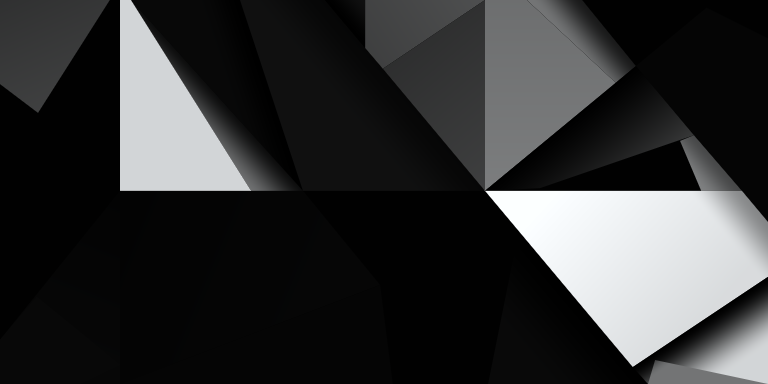
Reproduce this background procedurally as a Shadertoy shader.

```glsl
// Folded monochrome panels: black, grey and white facets with soft crease shadows.
#define BLACK 0.004
#define CHARCOAL 0.063
#define SLATE 0.215
#define STEEL 0.455
#define SILVER 0.835
#define WHITE 1.0
#define TINT vec3(0.988, 1.0, 1.008)
#define HORIZON 0.503

// Signed distance to the line a-b, positive on its left side.
float edge(vec2 p, vec2 a, vec2 b) {
    vec2 e = b - a;
    float len = length(e);
    return len < 1e-4 ? -1.0 : dot(p - a, vec2(-e.y, e.x)) / len;
}

// Progress from a to b, limited to 0..1.
float ramp(vec2 p, vec2 a, vec2 b) {
    vec2 e = b - a;
    return clamp(dot(p - a, e) / dot(e, e), 0.0, 1.0);
}

// Paints a convex quad with clockwise corners; a repeated corner gives a triangle.
void facet(inout float tone, vec2 p, vec2 a, vec2 b, vec2 c, vec2 d, float shade) {
    float dist = max(max(edge(p, a, b), edge(p, b, c)),
                     max(edge(p, c, d), edge(p, d, a)));
    tone = mix(tone, shade, clamp(0.5 - dist * iResolution.y, 0.0, 1.0));
}

void mainImage(out vec4 fragColor, in vec2 fragCoord) {
    // Canvas heights, stretched to a two by one field.
    vec2 p = fragCoord / iResolution.xy * vec2(2.0, 1.0);

    // Corners shared by several facets.
    vec2 hinge = vec2(1.263, HORIZON);
    vec2 ridgeTop = vec2(0.846, 1.0), ridgeEnd = vec2(1.6875, 0.0);
    vec2 ridgeMid = vec2(0.997, 0.821);
    vec2 creaseTop = vec2(1.516, 1.0), creaseEnd = vec2(2.0, 0.422);
    vec2 creaseMid = vec2(1.656, 0.828), creaseLow = vec2(1.807, 0.648);
    vec2 sailTop = vec2(0.341, 1.0), sailEnd = vec2(0.789, HORIZON);
    vec2 sailLow = vec2(0.654, HORIZON), sailBase = vec2(0.3125, HORIZON);
    vec2 lipLeft = vec2(1.648, 0.044), lipRight = vec2(2.0, 0.279);
    vec2 peakTop = vec2(1.263, 1.0), peakRight = vec2(1.604, 0.784);

    // Depths measured away from the creases.
    float ridge = edge(p, ridgeTop, ridgeEnd);
    float crease = -edge(p, creaseTop, creaseEnd);
    float sail = -edge(p, sailTop, sailEnd);
    float lip = -edge(p, lipLeft, lipRight);
    float roof = -edge(p, hinge, creaseMid);

    float tone = BLACK;

    // Faint facets in the dark lower half and the right corner.
    facet(tone, p, vec2(0.0, 0.115), sailBase, vec2(0.3125, 0.0), vec2(0.0),
          mix(0.012, 0.027, ramp(p, sailBase, vec2(0.15, 0.1))));
    facet(tone, p, vec2(0.0, 0.115), vec2(0.096, 0.227), vec2(0.3125, 0.05),
          vec2(0.0, -0.1), 0.033);
    facet(tone, p, sailBase, sailEnd, vec2(0.99, 0.258), vec2(0.3125, 0.0),
          mix(0.012, 0.022, ramp(p, sailBase, vec2(0.8, 0.3))));
    facet(tone, p, vec2(0.3125, 0.0), vec2(0.99, 0.258), vec2(1.023, 0.0),
          vec2(1.023, 0.0), 0.018);
    facet(tone, p, vec2(1.271, 0.0), vec2(1.341, 0.349), vec2(1.394, 0.349), ridgeEnd,
          0.035 * smoothstep(0.0, 0.2, -ridge));
    facet(tone, p, creaseMid, vec2(1.84, 0.98), vec2(2.0, 0.9), creaseEnd, 0.02);

    // Dark upper panels.
    facet(tone, p, sailTop, vec2(0.625, 1.0), sailEnd, sailEnd,
          0.03 * smoothstep(0.0, 0.1, -edge(p, vec2(0.625, 1.0), sailEnd)));
    facet(tone, p, vec2(0.625, 1.0), ridgeTop, hinge, sailEnd,
          mix(0.025, CHARCOAL, smoothstep(0.0, 0.15, -ridge)));
    facet(tone, p, ridgeTop, vec2(0.951, 1.0), vec2(0.951, 0.875), vec2(0.951, 0.875),
          CHARCOAL * smoothstep(0.0, 0.08, ridge));

    // Grey slab at the upper left.
    facet(tone, p, vec2(0.0, 1.0), vec2(0.286, 1.0), vec2(0.099, 0.706), vec2(0.0, 0.781),
          mix(0.19, 0.25, ramp(p, vec2(0.0, 1.0), vec2(0.12, 0.72))));

    // Bright sail with its shaded underside.
    facet(tone, p, sailTop, sailEnd, sailLow, sailLow,
          mix(0.04, 0.45, smoothstep(-0.01, 0.11, sail)));
    facet(tone, p, vec2(0.3125, 1.0), sailTop, sailLow, sailBase, SILVER);

    // Central peak: two left faces, the lit face and a shaded strip.
    facet(tone, p, vec2(0.951, 1.0), peakTop, ridgeMid, vec2(0.951, 0.875),
          mix(0.25, 0.31, ramp(p, ridgeMid, peakTop)));
    facet(tone, p, ridgeMid, peakTop, hinge, hinge,
          SLATE * mix(0.85, 1.15, ramp(p, ridgeMid, hinge)));
    facet(tone, p, vec2(1.372, 1.0), creaseTop, creaseMid, peakRight,
          mix(0.1, STEEL, smoothstep(0.0, 0.1, crease)));
    facet(tone, p, peakTop, vec2(1.372, 1.0), peakRight, hinge,
          STEEL * mix(0.95, 1.08, ramp(p, peakTop, hinge)));

    // Shadowed wedge below the peak, with a small lit corner.
    facet(tone, p, hinge, creaseMid, creaseLow, vec2(1.406, 0.51),
          0.22 * pow(clamp(roof / 0.235, 0.0, 1.0), 1.3));
    facet(tone, p, vec2(1.771, 0.633), creaseLow, vec2(1.932, HORIZON), vec2(1.826, HORIZON),
          mix(0.28, 0.5, smoothstep(0.0, 0.08, crease)));

    // White sheet, dimmed toward the crease and its lower corner.
    float sheet = WHITE - 0.14 * ramp(p, vec2(1.43, 0.48), vec2(1.8, 0.14));
    sheet *= mix(0.6, 1.0, smoothstep(0.0, 0.11, crease));
    float sheetTone = tone;
    facet(sheetTone, p, hinge, vec2(2.3, HORIZON), vec2(2.3, 0.479), lipLeft, sheet);
    tone = mix(tone, sheetTone, clamp(0.5 + crease * iResolution.y, 0.0, 1.0));

    // Lower sheet under the lip shadow, and its grey fold.
    facet(tone, p, lipLeft, lipRight, vec2(2.0, 0.0), ridgeEnd,
          SILVER * smoothstep(0.0, 0.15, lip));
    facet(tone, p, vec2(1.706, 0.0625), vec2(2.0, 0.0), ridgeEnd, ridgeEnd,
          STEEL * smoothstep(-0.02, 0.05, lip));

    fragColor = vec4(clamp(tone * TINT, 0.0, 1.0), 1.0);
}
```
